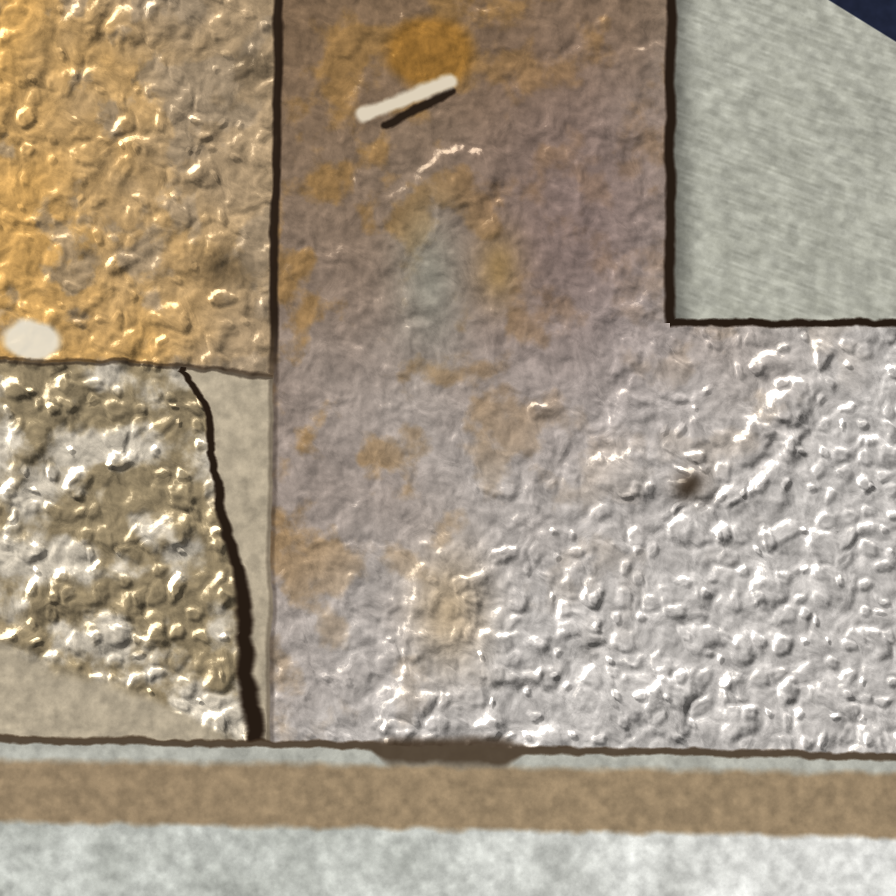
Give the GLSL for this texture, as a three.js fragment shader.

```glsl
varying vec2 vUv;

float hash(vec2 p) {
  vec3 a = fract(vec3(p.xyx) * .1031);
  a += dot(a, a.yzx + 33.33);
  return fract((a.x + a.y) * a.z);
}

float noise(vec2 p) {
  vec2 i = floor(p), f = fract(p);
  f = f * f * (3. - 2. * f);
  return mix(mix(hash(i), hash(i + vec2(1, 0)), f.x),
             mix(hash(i + vec2(0, 1)), hash(i + vec2(1, 1)), f.x), f.y);
}

float fbm(vec2 p) {
  float sum = 0., amp = .5;
  for (int i = 0; i < 5; i++) {
    sum += amp * noise(p);
    p = mat2(1.6, 1.2, -1.2, 1.6) * p + 7.3;
    amp *= .5;
  }
  return sum;
}

float edge(float d) { return smoothstep(-.0015, .0015, d); }
float line(float d, float w) { return 1. - smoothstep(w * .35, w, abs(d)); }

float blot(vec2 p, float x, float y, float rx, float ry) {
  vec2 q = (p - vec2(x, y)) / vec2(rx, ry);
  return exp(-dot(q, q));
}

float knob(vec2 p, float x, float y, float rx, float ry) {
  return smoothstep(.3, .6, blot(p, x, y, rx, ry));
}

float segment(vec2 p, vec2 a, vec2 b) {
  vec2 d = b - a;
  return length(p - a - d * clamp(dot(p - a, d) / dot(d, d), 0., 1.));
}

// Scattered flat-topped pebbles of random size
float lumps(vec2 p) {
  float h = 0.;
  for (int y = -1; y <= 1; y++)
    for (int x = -1; x <= 1; x++) {
      vec2 c = floor(p) + vec2(x, y);
      vec2 center = c + .2 + .6 * vec2(hash(c), hash(c + 41.));
      float r = .2 + .5 * hash(c + 83.);
      h = max(h, step(.35, hash(c + 17.)) * (1. - smoothstep(r * .4, r, length(p - center))));
    }
  return h;
}

// Height of the stone surface with its larger knobs
float relief(vec2 p, float rough) {
  vec2 w = p + .03 * (vec2(fbm(p * 30.), fbm(p * 30. + 19.)) - .5);
  float h = .65 * fbm(w * 42.) + rough * (.4 * lumps(w * 19.) + .2 * lumps(w * 43. + 5.));
  float knobs = knob(w, .495, .335, .05, .07) + knob(w, .565, .267, .045, .035)
    + knob(w, .74, .21, .03, .04) + knob(w, .465, .2, .05, .03)
    + knob(w, .51, .8, .045, .035) + knob(w, .715, .47, .055, .03);
  return h + .4 * knobs + .4 * line(segment(w, vec2(.83, .5), vec2(.89, .56)), .024);
}

void main() {
  vec2 p = vUv;
  float cloud = fbm(p * 7.), mottle = fbm(p * 24. + 3.), grain = .35 * (fbm(p * 95.) - .48);
  vec2 q = p + .009 * (vec2(mottle, fbm(p * 45.)) - .5);

  // Layout of the stones
  float seamX = .299 + .011 * p.y;
  float splitY = .596 - .1 * max(0., p.x - .15);
  float footY = .177 - .02 * p.x;
  float crackX = .205 + .08 * pow(clamp((.585 - p.y) / .4, 0., 1.), .6)
               + .02 * (fbm(vec2(p.y * 28., 2)) - .5);
  float left = edge(seamX - q.x), upper = edge(q.y - splitY);
  float lower = left * (1. - upper);
  float rubble = lower * edge(crackX - q.x)
               * smoothstep(-.01, .015, p.y - .29 + .45 * p.x + .08 * (cloud - .5));
  float tile = edge(q.x - .748) * edge(q.y - .64);
  float pale = smoothstep(.45, 1.15, p.x * .8 + (1. - p.y) * .75 + .3 * (cloud - .5));

  // Main slab: brown, violet grey, then silver
  vec3 col = mix(vec3(.49, .4, .31), vec3(.57, .51, .47), 1. - smoothstep(.45, 1., p.y));
  col = mix(col, vec3(.74, .72, .7), pale);
  col = mix(col, vec3(.6, .46, .27), .75 * smoothstep(.48, .68, mottle) * (1. - pale));
  col = mix(col, vec3(.47, .39, .38), .6 * blot(p, .65, .76, .13, .2));
  col = mix(col, vec3(.56, .57, .52), .6 * blot(p, .48, .69, .04, .08));
  col = mix(col, vec3(.58, .42, .2), knob(q, .48, .94, .055, .045));
  col = mix(col, vec3(.62, .5, .3), .7 * blot(q, .555, .7, .025, .04));
  col = mix(col, vec3(.72, .63, .5), .8 * blot(q, .5, .32, .04, .06));

  // Golden stone and the broken stone under it
  vec3 gold = mix(vec3(.78, .61, .36), vec3(.64, .55, .43),
                  smoothstep(0., .27, p.x + .35 * (cloud - .5)));
  gold = mix(gold, vec3(.6, .53, .44), .7 * smoothstep(.5, .65, mottle));
  gold *= 1. - .35 * (blot(q, .28, .93, .018, .018) + blot(q, .25, .7, .03, .02));
  vec3 broken = mix(vec3(.7, .65, .56), vec3(.56, .5, .39), rubble);
  broken = mix(broken, vec3(.76, .72, .65), rubble * smoothstep(.42, .65, mottle + .3 * (.45 - p.y)));
  col = mix(col, mix(broken, gold, upper), left);

  // Brushed grey tile with a blue corner
  float brush = noise(mat2(.94, .34, -.34, .94) * p * vec2(60, 330));
  vec3 slate = mix(vec3(.6, .6, .55), vec3(.77, .77, .72), .5 * (brush + cloud));
  slate *= .65 + .35 * smoothstep(.75, .785, p.x);
  slate = mix(slate, vec3(.13, .15, .22), edge(p.y - 1. + .62 * (p.x - .925)));
  col = mix(col, slate, tile);

  // Relief lit from the upper left
  float rough = left * upper * .75 + rubble * 1.2
              + (1. - left) * (.2 + .8 * smoothstep(.9, 1.4, p.x + 1. - p.y));
  float shade = relief(p, rough) - relief(p + vec2(-.0035, .0045), rough);
  float gain = (1. - tile) * mix(.9, 1.5, min(rough, 1.)) * (1. - .65 * (lower - rubble));
  col *= 1. + gain * clamp(shade, -.35, .4) + grain;
  col += vec3(.32, .3, .26) * gain * smoothstep(.12, .32, shade);

  // Bright flakes and hollow
  col = mix(col, vec3(.92, .89, .82), .9 * knob(q, .035, .62, .035, .025));
  col = mix(col, vec3(.16, .12, .09), line(segment(q, vec2(.43, .86), vec2(.505, .9)), .007));
  col = mix(col, vec3(.87, .82, .73), line(segment(q, vec2(.405, .872), vec2(.505, .911)), .011));
  col = mix(col, vec3(.23, .18, .13), .85 * blot(q, .768, .46, .019, .016));

  // Joints and crack
  float joint = line(q.x - seamX, .007) * mix(.35, .95, smoothstep(.55, .65, p.y));
  joint = max(joint, .6 * line(q.y - splitY, .005) * left);
  joint = max(joint, line(q.x - .748, .008) * step(.64, p.y));
  joint = max(joint, line(q.y - .64, .006) * step(.748, p.x));
  float crackW = mix(.015, .006, smoothstep(.2, .55, p.y));
  joint = max(joint, line(q.x - crackX, crackW) * lower);
  col = mix(col, vec3(.15, .11, .08), joint);

  // Sill: pale lip, sandy band, bright stone
  vec3 sill = mix(vec3(.6, .52, .41), vec3(.69, .69, .65), smoothstep(-.006, .006, q.y - .152 + .015 * p.x));
  vec3 stone = mix(vec3(.74, .75, .72), vec3(.9, .9, .88), smoothstep(.3, 1., p.x)) + .25 * (mottle - .5);
  sill = mix(stone, sill, smoothstep(-.005, .005, q.y - .083 + .018 * p.x));
  col = mix(col, sill * (1. + grain), edge(footY - q.y));
  float gap = .022 - .016 * smoothstep(.06, .09, abs(p.x - .5));
  col = mix(col, vec3(.27, .21, .15), .85 * line(q.y - footY + .3 * gap, gap));

  gl_FragColor = vec4(clamp(col, 0., 1.), 1.);
}
```
